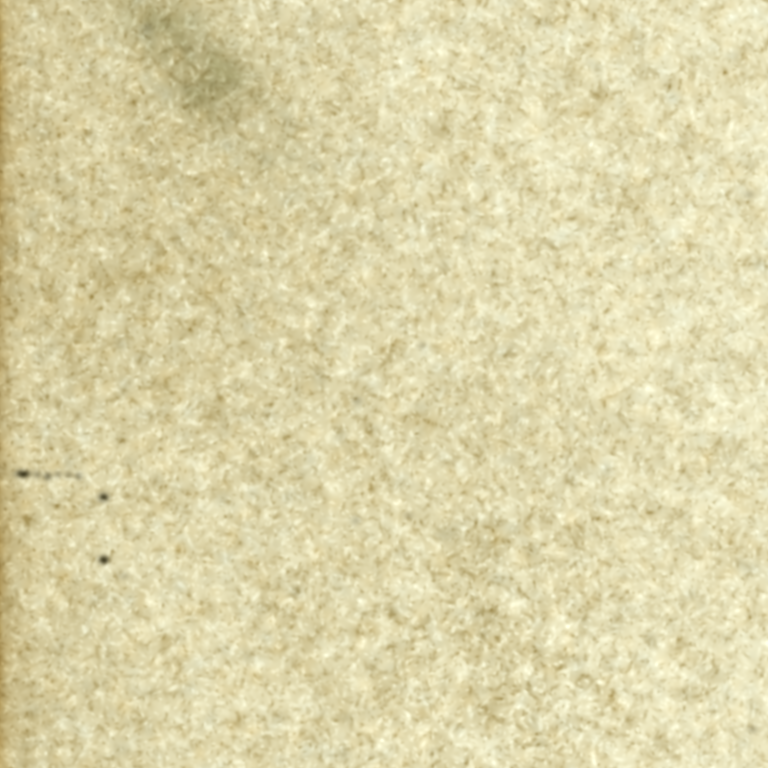
A Shadertoy shader for this texture:

```glsl
// Aged cream paper with fine matted fibres, soft stains, a browned left edge and ink specks

vec3 hash3(vec2 p) {
    vec3 q = fract(vec3(p.xyx) * vec3(0.1031, 0.1030, 0.0973));
    q += dot(q, q.yxz + 33.33);
    return fract((q.xxy + q.yzz) * q.zyx);
}

// Cellular noise: each cell scatters three light or dark strands, softened by 'falloff' (along, across)
float strands(vec2 p, vec2 falloff, float seed) {
    vec2 cell = floor(p);
    float sum = 0.0;
    for (int y = -1; y <= 1; y++)
    for (int x = -1; x <= 1; x++)
    for (int k = 0; k < 3; k++) {
        vec2 id = cell + vec2(x, y);
        vec2 key = id + seed + float(k) * 57.3;
        vec3 rnd = hash3(key);
        float angle = 6.2832 * rnd.z;
        vec2 dir = vec2(cos(angle), sin(angle));
        vec2 d = p - id - rnd.xy;
        float along = dot(d, dir);
        float across = dot(d, vec2(-dir.y, dir.x));
        float shade = 2.0 * hash3(key + 211.7).x - 1.0;
        sum += shade * exp(-falloff.x * along * along - falloff.y * across * across);
    }
    return sum;
}

// Soft round patch
float patchAt(vec2 p, vec2 center, vec2 radius) {
    vec2 d = (p - center) / radius;
    return exp(-dot(d, d));
}

void mainImage(out vec4 fragColor, in vec2 fragCoord) {
    vec2 uv = fragCoord / iResolution.xy;

    // Fibre grain and broader mottling
    float fibre = strands(uv * 62.0, vec2(5.5, 26.0), 3.0);
    float fleck = strands(uv * 86.0 + 9.4, vec2(12.0, 24.0), 91.0);
    float mottle = strands(uv * 34.0 + 4.7, vec2(6.0, 13.0), 37.0);
    float cloud = strands(uv * 13.0 + 2.3, vec2(5.0, 8.0), 149.0);

    // Paper brightens towards the right, with dull worn areas
    float wave = 0.04 * sin(uv.y * 7.0 + 1.0) + 0.02 * sin(uv.y * 17.0);
    float tone = mix(0.58, 0.85, smoothstep(0.0, 0.95, uv.x + wave));
    tone -= 0.12 * patchAt(uv, vec2(0.24, 0.68), vec2(0.22, 0.22));
    tone -= 0.13 * patchAt(uv, vec2(0.67, 0.38), vec2(0.13, 0.16));
    tone -= 0.10 * patchAt(uv, vec2(0.66, 0.12), vec2(0.15, 0.14));
    tone += 0.07 * patchAt(uv, vec2(0.22, 0.20), vec2(0.25, 0.25));

    float rough = 1.0 + 0.35 * patchAt(uv, vec2(0.67, 0.10), vec2(0.18, 0.20));
    float grain = rough * (0.32 * fibre + 0.26 * fleck + 0.19 * mottle);
    tone += grain * (grain < 0.0 ? 1.08 : 1.0) + 0.06 * cloud;
    tone -= 0.30 * max(tone - 0.95, 0.0);
    vec3 color = mix(vec3(0.72, 0.66, 0.45), vec3(0.94, 0.92, 0.77), max(tone, -0.5));

    // Faint warm and cool tint variation
    float tint = strands(uv * 36.0 + 7.1, vec2(8.0, 12.0), 263.0);
    color += tint * vec3(0.009, -0.002, -0.018);

    // Olive smudge running diagonally near the top, broken up by the grain
    vec2 s = uv - vec2(0.27, 0.90);
    vec2 slant = vec2(dot(s, vec2(0.7, -0.71)), dot(s, vec2(0.71, 0.7)));
    float smudge = 0.42 * patchAt(slant, vec2(0.0), vec2(0.16, 0.055));
    smudge += 0.28 * patchAt(uv, vec2(0.28, 0.88), vec2(0.06, 0.045));
    smudge += 0.20 * patchAt(uv, vec2(0.22, 0.98), vec2(0.06, 0.06));
    smudge *= clamp(0.8 + 0.5 * mottle + 0.5 * cloud - 0.2 * fibre, 0.2, 1.5);
    color *= mix(vec3(1.0), vec3(0.67, 0.66, 0.53), smudge);

    // Browned edge: a narrow dark rim over a wider tan fade
    float edge = 0.60 * exp(-uv.x * 95.0) + 0.22 * exp(-uv.x * 24.0);
    edge *= 0.95 + 0.2 * sin(uv.y * 9.0) + 0.25 * mottle;
    color *= mix(vec3(1.0), vec3(0.80, 0.72, 0.54), clamp(edge, 0.0, 1.2));

    // Ink: one blot with a fading ragged trail, and two dots below it
    float ink = 0.95 * patchAt(uv, vec2(0.030, 0.383), vec2(0.009, 0.0055));
    for (int i = 1; i <= 5; i++) {
        float t = float(i);
        vec2 center = vec2(0.035 + 0.0135 * t, 0.381 + 0.0015 * sin(t * 2.4));
        ink += (0.48 + 0.15 * sin(t * 4.0) - 0.04 * t) * patchAt(uv, center, vec2(0.0055, 0.0055));
    }
    for (int i = 0; i < 2; i++)
        ink += 0.85 * patchAt(uv, vec2(0.135, 0.352 - 0.081 * float(i)), vec2(0.0065, 0.006));

    // Sparse faint flecks of dirt
    vec2 id = floor(uv * 14.0);
    vec3 rnd = hash3(id + 17.0);
    float dirt = patchAt(fract(uv * 14.0), 0.25 + 0.5 * rnd.xy, vec2(0.10, 0.08));
    ink += 0.18 * dirt * step(0.96, rnd.z);
    color = mix(color, vec3(0.20, 0.18, 0.08), min(ink * (1.0 - 0.25 * fibre), 1.0));

    fragColor = vec4(clamp(color, 0.0, 1.0), 1.0);
}
```
